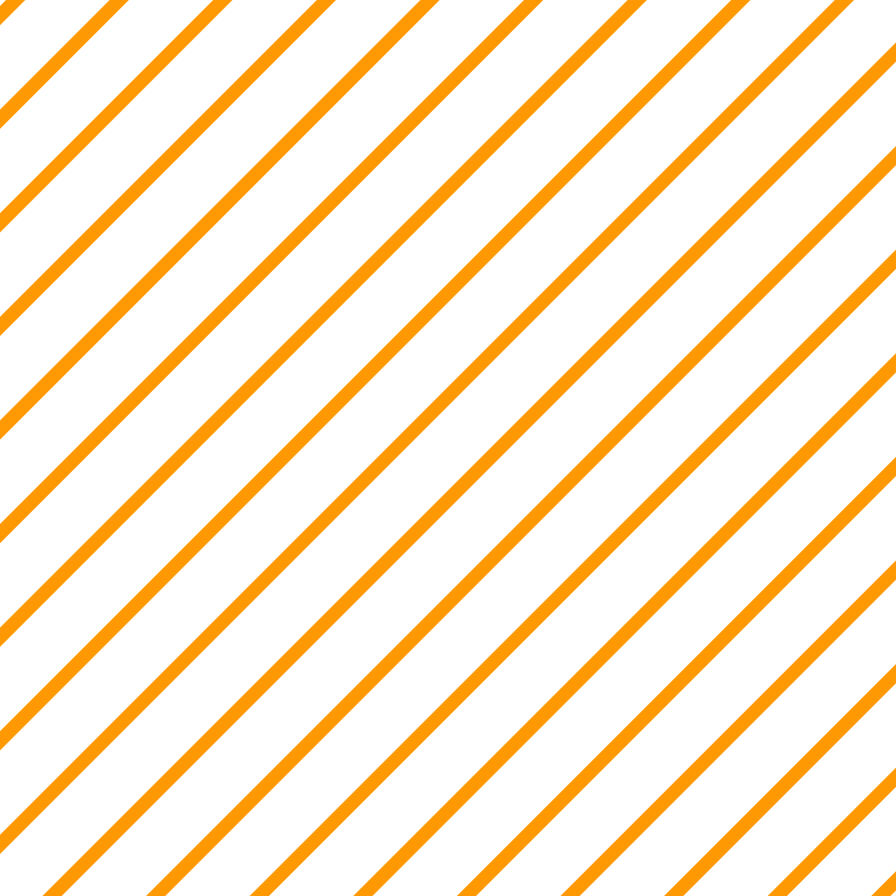
Give the GLSL for this pattern, as a WebGL 1 fragment shader.

```glsl
precision highp float;
// Thin orange diagonal stripes, evenly spaced on white.

uniform vec2 u_resolution;

const vec3 PAPER_COLOR = vec3(1.0, 1.0, 1.0);
const vec3 STRIPE_COLOR = vec3(1.0, 0.6, 0.01);

// Lengths are fractions of the canvas, measured across the stripes.
const float STRIPE_SPACING = 0.08176;
const float STRIPE_WIDTH = 0.0152;
const float FIRST_STRIPE = 0.0941;     // distance from the upper left corner
const float EDGE_SOFTNESS = 1.5;       // edge width in pixels
const vec2 ACROSS = vec2(0.70710678);  // unit vector across the stripes

// Signed distance to the nearest stripe, negative inside it.
float stripeDistance(vec2 p) {
  float offset = dot(p, ACROSS) - FIRST_STRIPE;
  float fromCenter = abs(fract(offset / STRIPE_SPACING + 0.5) - 0.5) * STRIPE_SPACING;
  return fromCenter - 0.5 * STRIPE_WIDTH;
}

void main() {
  float pixel = 1.0 / min(u_resolution.x, u_resolution.y);
  vec2 fromTopLeft = vec2(gl_FragCoord.x, u_resolution.y - gl_FragCoord.y) * pixel;

  float halfEdge = 0.5 * EDGE_SOFTNESS * pixel;
  float stripe = 1.0 - smoothstep(-halfEdge, halfEdge, stripeDistance(fromTopLeft));

  gl_FragColor = vec4(mix(PAPER_COLOR, STRIPE_COLOR, stripe), 1.0);
}
```
